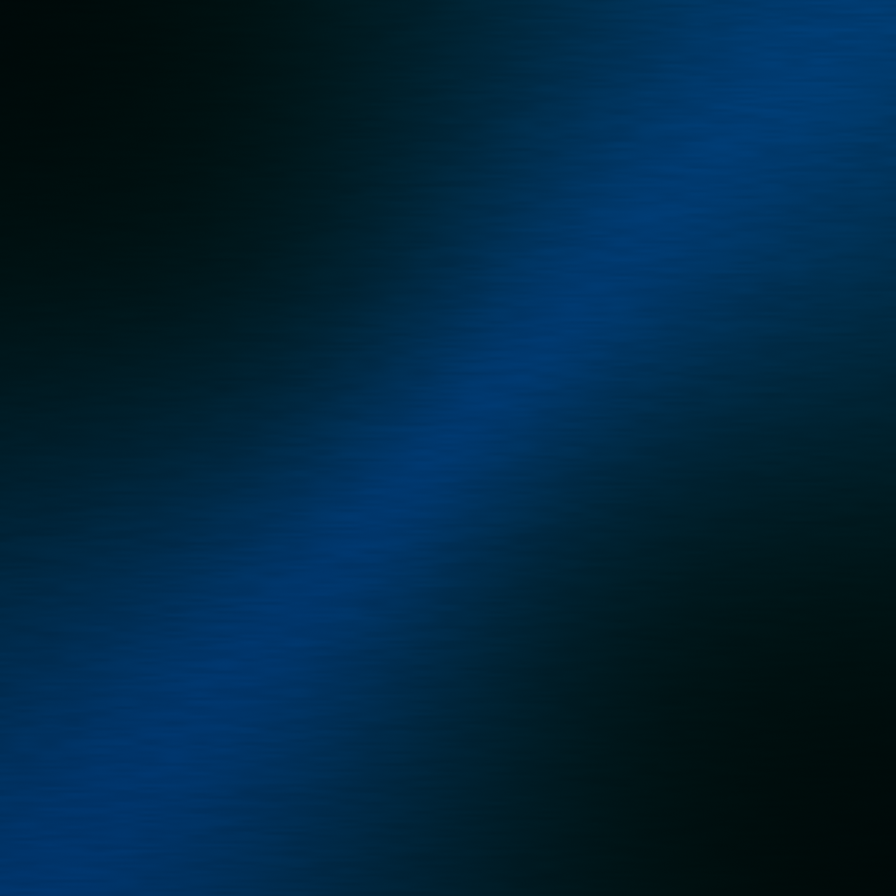
A Shadertoy shader for this background:

```glsl
// Brushed dark-blue metal with a diagonal sheen that widens toward two corners.
#define SHEEN_AXIS normalize(vec2(1.0, 1.08))
#define SHEEN_CENTER vec2(0.5, 0.505)
#define SHEEN_WAIST 0.30
#define CREST_SOFTNESS 0.02
#define FALLOFF vec3(1.0, 0.285, 0.205)
#define FALLOFF_POWER 1.2
#define SHADOW_COLOR vec3(0.0, 0.026, 0.030)
#define SHEEN_COLOR vec3(0.0, 0.190, 0.395)
#define BRUSH_SCALE vec2(36.0, 300.0)
#define BRUSH_STRENGTH 0.14

float hash(vec2 cell) {
    vec3 p = fract(vec3(cell.xyx) * 0.1031);
    p += dot(p, p.yzx + 33.33);
    return fract((p.x + p.y) * p.z);
}

float valueNoise(vec2 p) {
    vec2 cell = floor(p);
    vec2 f = fract(p);
    f = f * f * (3.0 - 2.0 * f);
    float low = mix(hash(cell), hash(cell + vec2(1.0, 0.0)), f.x);
    float high = mix(hash(cell + vec2(0.0, 1.0)), hash(cell + 1.0), f.x);
    return mix(low, high, f.y);
}

// Layered horizontal streaks, finest first, centred on zero.
float brushedGrain(vec2 uv) {
    float grain = 0.0;
    float weight = 0.6;
    vec2 scale = BRUSH_SCALE;
    for (int i = 0; i < 3; i++) {
        grain += weight * (valueNoise(uv * scale + float(i) * 17.3) - 0.5);
        scale *= vec2(0.4, 0.6);
        weight *= 0.5;
    }
    return grain;
}

// Sheen colour from the distance to the crest, scaled by the local width.
vec3 sheen(vec2 uv) {
    vec2 p = uv - SHEEN_CENTER;
    vec2 axis = SHEEN_AXIS;
    float along = dot(p, axis);
    float across = dot(p, vec2(-axis.y, axis.x));
    float spread = length(vec2(1.0, along / SHEEN_WAIST));
    float s = length(vec2(across / spread, CREST_SOFTNESS)) - CREST_SOFTNESS;
    vec3 crest = SHEEN_COLOR * (1.0 + 0.12 * along * vec3(0.0, 1.0, 0.5));
    return SHADOW_COLOR + crest * exp(-pow(s / FALLOFF, vec3(FALLOFF_POWER)));
}

void mainImage(out vec4 fragColor, in vec2 fragCoord) {
    vec2 uv = fragCoord / iResolution.xy;
    vec3 color = sheen(uv) * (1.0 + BRUSH_STRENGTH * brushedGrain(uv));

    // Sub-level dither hides banding in the dark gradient.
    color += (hash(fragCoord) - 0.5) / 255.0 * vec3(0.0, 1.0, 1.0);
    fragColor = vec4(color, 1.0);
}
```
